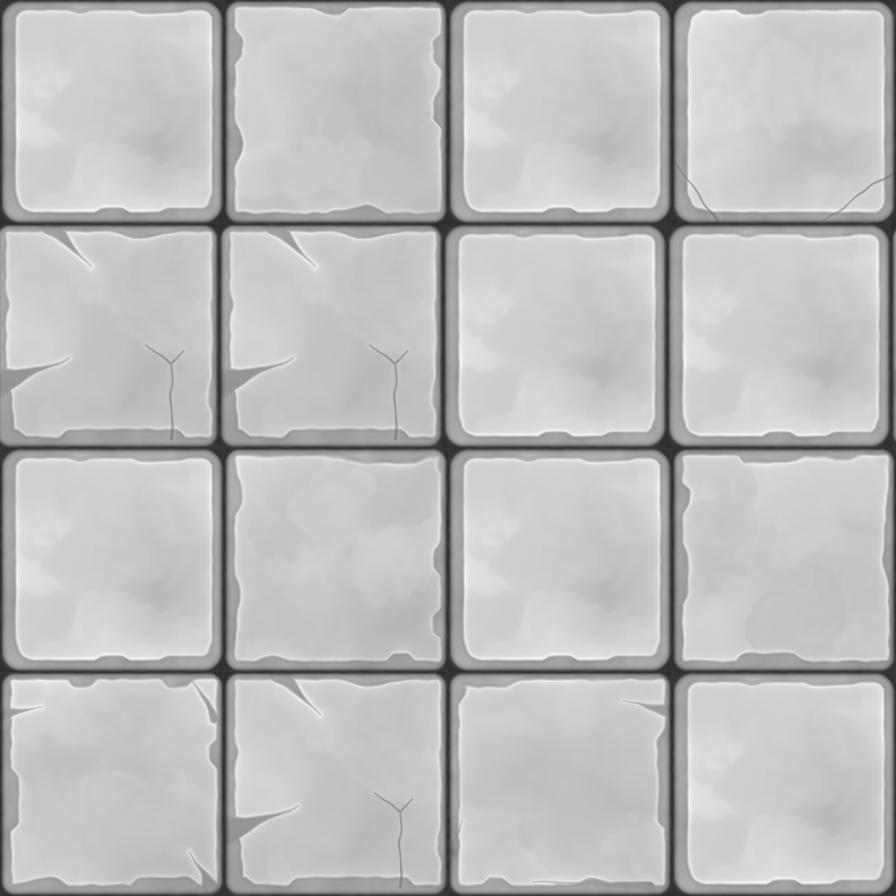
Reproduce this texture procedurally as a Shadertoy shader.

```glsl
float hash(vec2 p) {
    return fract(sin(dot(p, vec2(127.1, 311.7))) * 43758.5453);
}

float noise(vec2 p) {
    vec2 i = floor(p), f = fract(p);
    f = f * f * (3.0 - 2.0 * f);
    return mix(mix(hash(i), hash(i + vec2(1, 0)), f.x),
               mix(hash(i + vec2(0, 1)), hash(i + vec2(1, 1)), f.x), f.y);
}

float fbm(vec2 p) {
    float sum = 0.0, amp = 0.5;
    for (int i = 0; i < 4; i++) {
        sum += amp * noise(p);
        p = mat2(1.6, 1.2, -1.2, 1.6) * p + 7.3;
        amp *= 0.5;
    }
    return sum;
}

float roundBox(vec2 p, vec2 halfSize, float radius) {
    vec2 q = abs(p) - halfSize + radius;
    return length(max(q, 0.0)) + min(max(q.x, q.y), 0.0) - radius;
}

// Split from a to b, width w at a, narrowing to a point
float split(vec2 p, vec2 a, vec2 b, float w) {
    vec2 pa = p - a, ba = b - a;
    float h = clamp(dot(pa, ba) / dot(ba, ba), 0.0, 1.0);
    return length(pa - ba * h) - w * (1.0 - h) * (1.0 - h);
}

// 0 clean, 1 worn, 2 notched with forked crack, 3 cracked corners, 4 and 5 chipped
const int KINDS[16] = int[16](4, 2, 5, 0,  0, 1, 0, 1,  2, 2, 0, 0,  0, 1, 0, 3);

void mainImage(out vec4 fragColor, in vec2 fragCoord) {
    vec2 uv = fragCoord / iResolution.xy * 4.0;
    float px = 4.0 / iResolution.y;

    // Four by four slabs, one row slightly shifted
    float row = mod(floor(uv.y), 4.0);
    uv.x += row == 2.0 ? 0.022 : 0.0;
    int index = int(mod(floor(uv.x), 4.0) + 4.0 * row);
    int kind = KINDS[index];
    vec2 p = fract(uv) - 0.5;
    bool clean = kind == 0 || kind == 3;
    float seed = kind == 0 || kind == 2 ? float(kind) : 5.0 + float(index);
    vec2 s = p + seed * vec2(17.0, 9.0);

    // Slab outline and raised face with a ragged border
    float slab = roundBox(p, vec2(0.493, 0.495), clean ? 0.085 : 0.06);
    float face = clean ? roundBox(p - vec2(0.009, 0.004), vec2(0.441, 0.453), 0.05)
                       : roundBox(p - vec2(0.009, 0.008), vec2(0.464, 0.463), 0.02);
    float chips = smoothstep(0.5, 0.85, noise(s * 7.0));
    face += clean ? 0.018 * chips * smoothstep(0.32, 0.43, abs(p.y)) : 0.034 * chips;
    face += (clean ? 0.004 : 0.008) * noise(s * 22.0);

    // Notches cut into the face, and hairline cracks
    vec2 q = p + 0.018 * (vec2(noise(s * 15.0), noise(s * 15.0 + 40.0)) - 0.5);
    float notch = 1.0, crack = 1.0;
    if (kind == 2) {
        notch = min(split(q, vec2(-0.26, 0.5), vec2(-0.07, 0.31), 0.045),
                    split(q, vec2(-0.49, -0.21), vec2(-0.17, -0.1), 0.06));
        vec2 fork = vec2(0.285, -0.125);
        crack = min(split(q, vec2(0.29, -0.46), fork, 0.003),
                min(split(q, fork, vec2(0.17, -0.035), 0.001),
                    split(q, fork, vec2(0.34, -0.075), 0.001)));
    } else if (kind == 3) {
        crack = min(split(q, vec2(-0.3, -0.49), vec2(-0.49, -0.22), 0.004),
                    split(q, vec2(0.5, -0.26), vec2(0.17, -0.49), 0.004));
    } else if (kind == 4) {
        notch = min(split(q, vec2(-0.49, 0.31), vec2(-0.32, 0.34), 0.03),
                min(split(q, vec2(0.46, 0.3), vec2(0.34, 0.5), 0.02),
                    split(q, vec2(0.46, -0.49), vec2(0.35, -0.31), 0.05)));
    } else if (kind == 5) {
        notch = min(split(q, vec2(0.49, 0.33), vec2(0.28, 0.37), 0.03),
                min(split(q, vec2(-0.48, -0.3), vec2(-0.44, -0.16), 0.03),
                    split(q, vec2(0.4, -0.46), vec2(-0.12, -0.44), 0.025)));
    }
    face = max(face, -notch);

    // Sloped edge, darkening toward the joint and inside notches
    float edge = mix(0.5, 0.655, smoothstep(0.0, 0.028, -slab));
    edge += 0.04 * p.y + 0.12 * (fbm(s * 9.0) - 0.47);
    edge -= 0.035 * smoothstep(0.025, 0.0, face);
    edge -= 0.05 * smoothstep(0.01, -0.02, notch);

    // Cloudy face, darker to the lower right on clean slabs
    vec2 warp = vec2(fbm(s * 4.0), fbm(s * 4.0 + 31.0)) - 0.47;
    float cloud = fbm(s * 3.0 + 1.2 * warp);
    float top = (clean ? 0.808 : 0.772) + 0.12 * (cloud - 0.47);
    vec2 stain = (p - vec2(0.24, -0.2) + 0.3 * warp) * vec2(1.0, 1.3);
    top -= (clean ? 0.045 : 0.012) * smoothstep(0.29, 0.13, length(stain));
    top += 0.02 * smoothstep(0.48, 0.62, noise(s * 3.5 + 2.0 * warp));
    top += 0.04 * (p.y - p.x);

    // Bright worn rim just inside the face border, uneven in strength
    float wear = 0.045 + 0.07 * noise(s * 7.0 + 5.0);
    top += wear * exp(-abs(face + 0.008) / 0.007) + 0.025 * exp(face / 0.06);

    float shade = mix(top, edge, smoothstep(-0.003 - px, 0.003 + px, face));
    shade = mix(shade, 0.46, 0.6 * (1.0 - smoothstep(0.0, 0.002 + px, crack)));
    shade += 0.02 * exp(-abs(crack - 0.012) / 0.006);

    // Dark, slightly uneven joint
    float joint = 0.2 + 0.05 * (noise(s * 30.0) - 0.5);
    shade = mix(shade, joint, smoothstep(-0.01 - 0.5 * px, 0.004 + 0.5 * px, slab));
    fragColor = vec4(vec3(clamp(shade, 0.0, 1.0)), 1.0);
}
```
